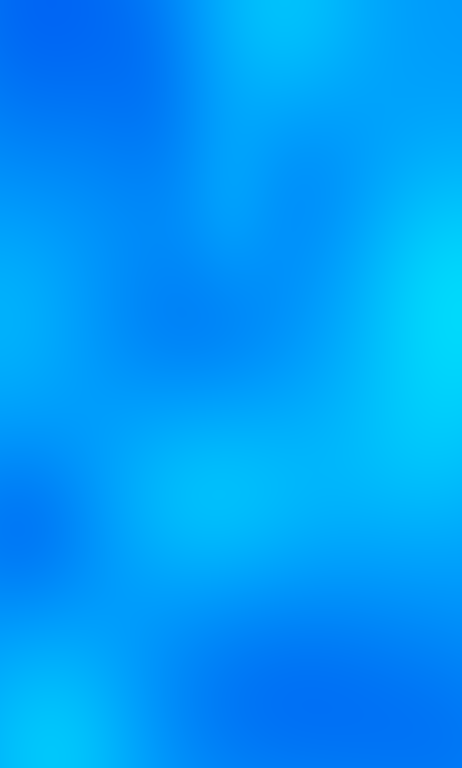
A Shadertoy shader for this background:

```glsl
// Soft azure gradient: cyan glows and deep blue shadows blended on a sky-blue field.

// Elliptical Gaussian falloff, 1 at the centre
float glow(vec2 uv, vec2 center, vec2 radius) {
    vec2 d = (uv - center) / radius;
    return exp(-dot(d, d));
}

void mainImage(out vec4 fragColor, in vec2 fragCoord) {
    vec2 uv = fragCoord / iResolution.xy;
    float light = 0.60;

    // Cyan glows, top to bottom
    light += 0.16 * glow(uv, vec2(0.61, 1.00), vec2(0.20, 0.16));
    light += 0.05 * glow(uv, vec2(0.50, 0.74), vec2(0.09, 0.12));
    light += 0.24 * glow(uv, vec2(1.00, 0.61), vec2(0.24, 0.19));
    light += 0.10 * glow(uv, vec2(0.00, 0.59), vec2(0.20, 0.15));
    light += 0.10 * glow(uv, vec2(0.90, 0.40), vec2(0.25, 0.14));
    light += 0.15 * glow(uv, vec2(0.46, 0.35), vec2(0.24, 0.13));
    light += 0.19 * glow(uv, vec2(0.12, 0.02), vec2(0.20, 0.16));

    // Deep blue shadows, top to bottom
    light -= 0.20 * glow(uv, vec2(0.10, 1.00), vec2(0.25, 0.22));
    light -= 0.08 * glow(uv, vec2(0.33, 0.88), vec2(0.13, 0.18));
    light -= 0.06 * glow(uv, vec2(0.68, 0.75), vec2(0.15, 0.13));
    light -= 0.09 * glow(uv, vec2(0.42, 0.58), vec2(0.22, 0.11));
    light -= 0.14 * glow(uv, vec2(0.05, 0.31), vec2(0.18, 0.12));
    light -= 0.15 * glow(uv, vec2(0.62, 0.09), vec2(0.32, 0.15));
    light -= 0.10 * glow(uv, vec2(1.00, 0.02), vec2(0.25, 0.15));

    // Green carries the light; blue stays nearly saturated
    float blue = mix(0.955, 0.985, smoothstep(0.38, 0.65, light));
    fragColor = vec4(0.0, light, blue, 1.0);
}
```
